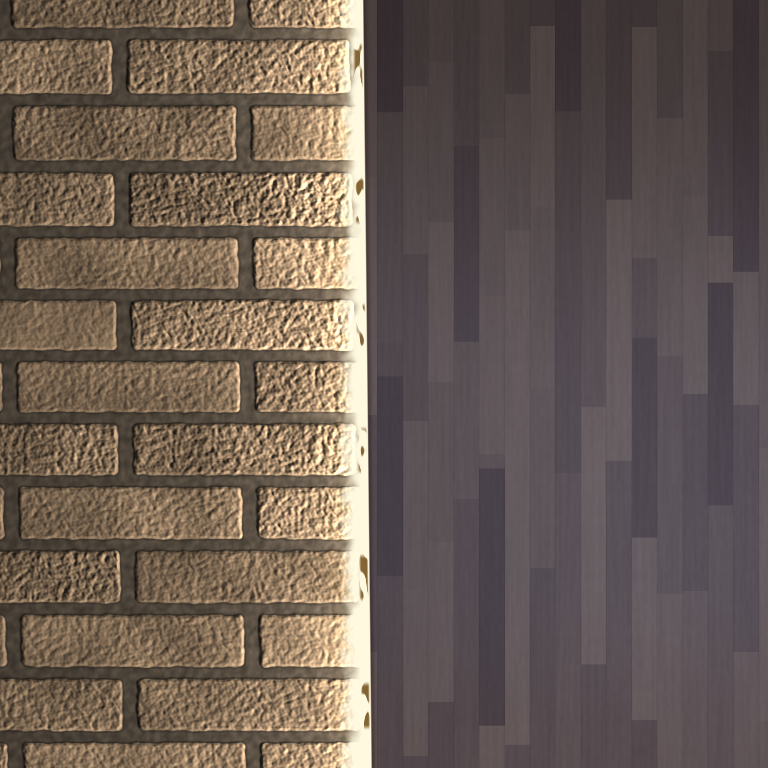
A three.js fragment shader for this texture:

```glsl
// A rough brick wall, lit at a grazing angle by a hidden strip of light, beside
// a panel of dark narrow boards. Bricks are rounded boxes shaded by the slope of
// a noise height field; boards are hashed cells in columns with stretched grain.
varying vec2 vUv;

const float ROW_PITCH = 1.0 / 12.0;
const float FIRST_JOINT = 0.043;
const float BRICK_PITCH = 0.31;
const vec2 BRICK_HALF = vec2(0.1445, 0.0335);
const float BRICK_ROUND = 0.006;
const float RELIEF_STEP = 0.0024;
const float EDGE_TOP = 0.473;
const float EDGE_BOTTOM = 0.484;
const float BOARD_START = 0.4915;
const float BOARD_WIDTH = 0.0331;
const float SOFT = 0.0012;
const vec3 BRICK = vec3(0.48, 0.40, 0.315);
const vec3 MORTAR = vec3(0.30, 0.265, 0.225);
const vec3 GLOW = vec3(1.0, 0.975, 0.88);
const vec3 HALO = vec3(0.46, 0.39, 0.22);
const vec3 GOLD = vec3(0.43, 0.29, 0.09);
const vec3 WOOD_TOP = vec3(0.265, 0.228, 0.225);
const vec3 WOOD_MID = vec3(0.335, 0.30, 0.315);
const vec3 WOOD_LOW = vec3(0.34, 0.295, 0.30);

float hash(vec2 p) {
  return fract(sin(dot(p, vec2(127.1, 311.7))) * 43758.5);
}

vec2 gradientAt(vec2 cell) {
  float a = 6.2832 * hash(cell);
  return vec2(cos(a), sin(a));
}

float gradientNoise(vec2 p) {
  vec2 i = floor(p), f = p - i;
  vec2 u = f * f * f * (f * (f * 6.0 - 15.0) + 10.0);
  vec2 r = vec2(1.0, 0.0);
  float a = dot(gradientAt(i), f);
  float b = dot(gradientAt(i + r.xy), f - r.xy);
  float c = dot(gradientAt(i + r.yx), f - r.yx);
  float d = dot(gradientAt(i + r.xx), f - r.xx);
  return mix(mix(a, b, u.x), mix(c, d, u.x), u.y);
}

// Row number counted from the top, with the slightly uneven courses.
float rowCoord(float t) {
  float bend = (t - 0.3) / 0.18;
  return (t - FIRST_JOINT) / ROW_PITCH - 0.11 * exp(-bend * bend) + 1.0;
}

// Distance to the brick outline in x, brick identity in yz.
vec3 brickField(vec2 p) {
  float t = 1.0 - p.y;
  float v = rowCoord(t);
  float row = floor(v);
  float shift = mix(0.013, 0.163, mod(row, 2.0)) + 0.016 * (t - 0.5);
  float u = (p.x - shift) / BRICK_PITCH;
  vec2 local = (vec2(fract(u), fract(v)) - 0.5) * vec2(BRICK_PITCH, ROW_PITCH);
  vec2 q = abs(local) - BRICK_HALF + BRICK_ROUND;
  float d = length(max(q, 0.0)) + min(max(q.x, q.y), 0.0) - BRICK_ROUND;
  d += 0.0022 * gradientNoise(p * 45.0) + 0.0014 * gradientNoise(p * 110.0);
  return vec3(d, floor(u), row);
}

float wallHeight(vec2 p, vec3 brick) {
  float rough = mix(0.45, 1.25, hash(brick.yz + 3.7));
  vec2 warped = p + 0.006 * gradientNoise(p * 35.0);
  float crags = 0.9 * abs(gradientNoise(warped * vec2(62.0, 75.0)));
  crags += 0.55 * gradientNoise(warped * 125.0 + 9.0);
  crags += 0.25 * gradientNoise(p * 230.0);
  float face = smoothstep(0.002, -0.004, brick.x);
  return face * (0.5 + crags * rough) + 0.12 * crags * (1.0 - face);
}

vec3 wall(vec2 p, float edge) {
  vec3 brick = brickField(p);
  vec2 ahead = p + RELIEF_STEP * vec2(1.0, -0.35);
  float slope = wallHeight(p, brick) - wallHeight(ahead, brickField(ahead));
  float face = smoothstep(SOFT, -SOFT, brick.x);
  float q = clamp(p.x / edge, 0.0, 1.0);
  float light = 0.9 + 0.25 * q + 0.85 * pow(q, 5.0);

  // Tinted faces, recessed joints, then relief from the side light.
  float tint = 0.9 + 0.2 * hash(brick.yz) + 0.25 * gradientNoise(p * 14.0);
  vec3 joint = MORTAR * (1.0 + 0.3 * gradientNoise(p * 90.0));
  joint *= mix(0.72, 1.0, smoothstep(0.0, 0.004, brick.x));
  vec3 col = mix(joint, BRICK * tint, face) * light;
  col *= clamp(1.0 + slope * mix(1.5, 2.1, q), 0.3, 1.9);

  // Glow, and chipped brick ends that stay in shade beside it.
  float gap = edge - p.x;
  col += HALO * exp(-gap / 0.022) * mix(0.45, 1.0, face);
  float ragged = 0.012 * gradientNoise(p * 55.0) - 0.006 * (1.0 - face);
  col = mix(col, GLOW, smoothstep(0.437, 0.463, p.x + ragged));
  float v = rowCoord(1.0 - p.y);
  float chip = smoothstep(0.02, 0.14, gradientNoise(p * vec2(95.0, 32.0) + 4.0));
  chip *= smoothstep(0.015, 0.010, gap) * smoothstep(0.001, 0.004, gap);
  chip *= smoothstep(0.12, 0.22, fract(v)) * smoothstep(0.9, 0.8, fract(v));
  return mix(col, GOLD, 0.85 * chip * mod(floor(v), 2.0));
}

// Sets the tone of one long board: column, top, bottom, tone.
void accent(inout float tone, float column, float t, vec4 board) {
  float inside = smoothstep(-SOFT, SOFT, min(t - board.y, board.z - t));
  tone = mix(tone, board.w, inside * step(abs(column - board.x), 0.5));
}

vec3 wood(vec2 p, float edge) {
  float t = 1.0 - p.y;
  float u = (p.x - BOARD_START) / BOARD_WIDTH;
  float column = floor(u);
  float span = mix(0.2, 0.36, hash(vec2(column, 5.0)));
  float piece = floor(t / span + hash(vec2(column, 8.0)));
  float tone = 0.065 * (hash(vec2(column, piece)) - 0.5);
  accent(tone, column, t, vec4(0.0, -0.1, 0.146, -0.06));
  accent(tone, column, t, vec4(0.0, 0.49, 0.75, -0.065));
  accent(tone, column, t, vec4(3.0, 0.19, 0.445, -0.045));
  accent(tone, column, t, vec4(4.0, 0.61, 0.945, -0.06));
  accent(tone, column, t, vec4(5.0, 0.30, 0.97, 0.035));
  accent(tone, column, t, vec4(7.0, -0.1, 0.145, -0.05));
  accent(tone, column, t, vec4(8.0, 0.53, 0.865, 0.04));
  accent(tone, column, t, vec4(9.0, 0.26, 0.60, 0.04));
  accent(tone, column, t, vec4(10.0, 0.44, 0.70, -0.05));
  accent(tone, column, t, vec4(13.0, 0.368, 0.658, -0.06));
  accent(tone, column, t, vec4(14.0, -0.1, 0.354, -0.05));

  // Soft room light, board tone, grain, seams and the shaded left border.
  vec3 col = mix(WOOD_TOP, WOOD_MID, smoothstep(0.0, 0.5, t));
  col = mix(col, WOOD_LOW, smoothstep(0.75, 1.0, t));
  col += vec3(0.035, 0.038, 0.05) * exp(-9.0 * dot(p - vec2(0.93, 0.3), p - vec2(0.93, 0.3)));
  col += tone * vec3(1.1, 1.0, 0.8);
  float grain = gradientNoise(p * vec2(190.0, 9.0) + column * 7.0);
  grain += 0.7 * gradientNoise(p * vec2(240.0, 70.0));
  col *= 1.0 + 0.055 * grain;
  float seam = min(fract(u), 1.0 - fract(u)) * BOARD_WIDTH;
  col *= mix(0.94, 1.0, smoothstep(0.0, 0.0018, seam));
  return col * mix(vec3(0.78, 0.7, 0.66), vec3(1.0), smoothstep(0.0, 0.008, p.x - edge));
}

void main() {
  float edge = mix(EDGE_BOTTOM, EDGE_TOP, vUv.y);
  float panel = smoothstep(-SOFT, SOFT, vUv.x - edge);
  vec3 col = mix(wall(vUv, edge), wood(vUv, edge), panel);
  gl_FragColor = vec4(clamp(col, 0.0, 1.0), 1.0);
}
```
